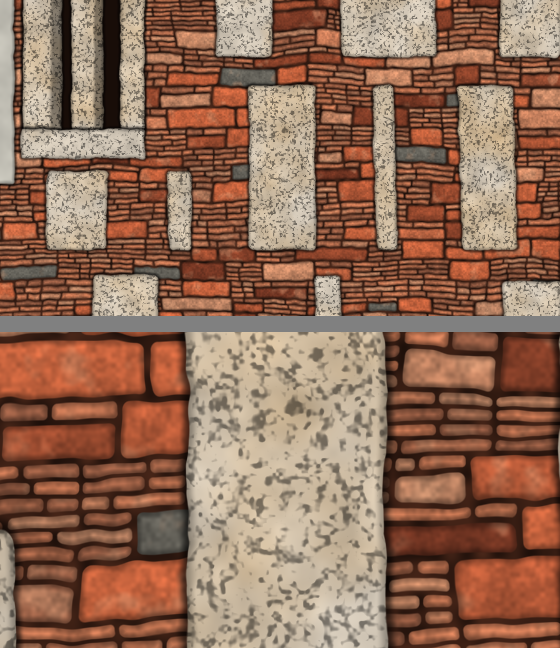
Top, the full canvas; bottom, a detail of the centre.
Give the GLSL for this texture, as a WebGL 1 fragment shader.

```glsl
precision highp float;
// Rustic wall of red bricks and thin stacked tiles, set with granite slabs and a slotted window.
uniform vec2 u_resolution;

const vec3 JOINT = vec3(0.19, 0.10, 0.065);
const vec3 DARK_BRICK = vec3(0.43, 0.20, 0.13);
const vec3 ORANGE_BRICK = vec3(0.74, 0.37, 0.23);
const vec3 PALE_CLAY = vec3(0.77, 0.57, 0.44);
const vec3 SLATE = vec3(0.37, 0.36, 0.33);
const vec3 GRANITE = vec3(0.77, 0.73, 0.67);
const vec3 OCHRE = vec3(0.75, 0.65, 0.51);
const vec3 PLASTER = vec3(0.75, 0.74, 0.70);

float hash(vec2 p) {
  vec3 q = fract(p.xyx * 0.1031);
  q += dot(q, q.yzx + 33.33);
  return fract((q.x + q.y) * q.z);
}

float noise(vec2 p) {
  vec2 i = floor(p), f = fract(p);
  f = f * f * (3.0 - 2.0 * f);
  return mix(mix(hash(i), hash(i + vec2(1, 0)), f.x),
             mix(hash(i + vec2(0, 1)), hash(i + vec2(1, 1)), f.x), f.y);
}

float fbm(vec2 p) {
  return 0.55 * noise(p) + 0.3 * noise(p * 2.1 + 17.0) + 0.15 * noise(p * 4.3 + 31.0);
}

float box(vec2 p, vec2 halfSize, float radius) {
  vec2 d = abs(p) - halfSize + radius;
  return length(max(d, 0.0)) + min(max(d.x, d.y), 0.0) - radius;
}

float cover(float d, float px) { return 1.0 - smoothstep(-px, px, d); }

// Irregular division of a line: cell index, offset inside the cell, cell length.
float edgeAt(float i, float seed, float jitter) {
  return i + jitter * (hash(vec2(i, seed)) - 0.5);
}
vec3 span(float x, float seed, float jitter) {
  float i = floor(x);
  if (x < edgeAt(i, seed, jitter)) i -= 1.0;
  else if (x >= edgeAt(i + 1.0, seed, jitter)) i += 1.0;
  float start = edgeAt(i, seed, jitter);
  return vec3(i, x - start, edgeAt(i + 1.0, seed, jitter) - start);
}

vec3 clay(vec2 p, vec2 seed, float thin) {
  vec3 c = mix(DARK_BRICK, ORANGE_BRICK, smoothstep(0.0, 0.75, hash(seed + 2.7)));
  float rare = hash(seed + 9.1);
  c = mix(c, PALE_CLAY, max(0.4 * thin, 0.75 * smoothstep(0.76, 0.9, rare)));
  c = mix(c, SLATE, step(rare, 0.09) * (1.0 - thin));
  c = mix(c, PALE_CLAY, 0.4 * smoothstep(0.55, 0.8, fbm(p * 24.0 + seed)));
  return c * (0.72 + 0.4 * fbm(p * 55.0) + 0.2 * noise(p * 190.0));
}

// Courses of whole bricks mixed with stacks of thin tiles.
vec3 masonry(vec2 p, float px) {
  vec2 w = p + 0.022 * (vec2(noise(p * 6.0), noise(p * 6.0 + 40.0)) - 0.5);
  w += 0.005 * (vec2(noise(p * 45.0), noise(p * 45.0 + 70.0)) - 0.5);
  vec2 unit = vec2(0.14, 0.06);
  vec3 course = span(w.y / unit.y, 3.0, 0.35);
  vec3 cell = span(w.x / unit.x, course.x + 5.0, 0.75);
  vec2 q = vec2(cell.y, course.y) * unit;
  vec2 size = vec2(cell.z, course.z) * unit;
  vec2 seed = vec2(cell.x, course.x) + 50.0;
  float kind = hash(seed + 7.3);
  float split = size.y * (kind < 0.44 ? 0.0 : (kind < 0.68 ? 0.68 : 1.0));
  float thin = step(split, q.y);
  if (thin > 0.5) {
    float zone = size.y - split;
    float height = zone / max(1.0, floor(zone / 0.018 + 0.5));
    float layer = floor((q.y - split) / height);
    q.y -= split + layer * height;
    size.y = height;
    seed += vec2(layer * 13.0, layer * 7.0 + 90.0);
    float cut = size.x * mix(0.3, 0.7, hash(seed));
    if (q.x > cut) { q.x -= cut; size.x -= cut; seed.x += 31.0; }
    else size.x = cut;
  } else size.y = split;
  float gap = mix(0.0035, 0.0022, thin);
  float d = box(q - 0.5 * size, 0.5 * size - gap, mix(0.008, 0.005, thin));
  float relief = 0.72 + 0.32 * smoothstep(0.0, 0.008, -d);
  relief *= 0.9 + 0.16 * q.y / size.y;
  vec3 mortar = JOINT * (0.6 + 0.9 * noise(p * 60.0));
  return mix(mortar, clay(p, seed, thin) * relief, cover(d, px));
}

vec3 granite(vec2 p, float warmth) {
  vec3 c = mix(GRANITE, OCHRE, clamp(warmth + 1.4 * (fbm(p * 9.0) - 0.5), 0.0, 1.0));
  float grain = 0.6 * noise(p * 150.0) + 0.4 * noise(p * 260.0 + 9.0);
  c *= 0.87 + 0.28 * fbm(p * 22.0);
  return c * mix(0.58, 1.06, smoothstep(0.18, 0.52, grain));
}

// Sets a face into the wall with a dark seam around it.
vec3 lay(vec3 wall, vec3 face, float d, float px) {
  wall *= mix(0.35, 1.0, smoothstep(0.0, 0.012, d));
  face *= mix(0.72, 1.0, smoothstep(0.0, 0.012, -d));
  return mix(wall, face, cover(d, px));
}

// A band of upright slabs, alternating two half widths; the first two may be shorter.
vec3 slabs(vec3 wall, vec2 p, float first, float pitch, vec2 widths, vec3 ends, float px) {
  float i = clamp(floor((p.x - first) / pitch + 0.5), 0.0, 4.0);
  float top = i < 1.5 ? ends.y : ends.z;
  float halfWidth = mix(widths.x, widths.y, mod(i, 2.0)) * mix(0.9, 1.15, hash(vec2(i, first * 90.0)));
  vec2 q = p - vec2(first + i * pitch, 0.5 * (ends.x + top));
  q.x += 0.06 * q.y * (hash(vec2(i, 8.0)) - 0.5);
  float d = box(q, vec2(halfWidth, 0.5 * (top - ends.x)), 0.014);
  return lay(wall, granite(p, hash(vec2(i + 4.0, pitch * 70.0)) * 0.8), d, px);
}

vec3 slottedWindow(vec3 wall, vec2 p, float px) {
  vec3 c = lay(wall, JOINT * 0.5, box(p - vec2(0.265, 0.85), vec2(0.192, 0.3), 0.004), px);
  for (int k = 0; k < 3; k++) {
    float i = float(k);
    vec2 q = p - vec2(0.135 + 0.142 * i, 0.85);
    float halfWidth = 0.061 - 0.011 * i;
    float side = 1.0 - 0.4 * smoothstep(0.3, 0.55, q.x / halfWidth) * step(i, 1.5);
    c = lay(c, granite(p, 0.3) * side, box(q, vec2(halfWidth, 0.258), 0.006), px);
  }
  return lay(c, granite(p, 0.05), box(p - vec2(0.262, 0.545), vec2(0.196, 0.046), 0.008), px);
}

void main() {
  vec2 p = gl_FragCoord.xy / u_resolution.y;
  float px = 1.0 / u_resolution.y;
  vec2 rough = p + 0.012 * (vec2(fbm(p * 22.0), fbm(p * 22.0 + 60.0)) - 0.5);
  vec3 c = masonry(p, px);
  c = slabs(c, rough, 0.243, 0.325, vec2(0.095, 0.034), vec3(0.21, 0.46, 0.73), px);
  c = slabs(c, rough, 0.775, 0.452, vec2(0.088, 0.155), vec3(0.82, 1.2, 1.2), px);
  c = slabs(c, rough, 0.395, 0.645, vec2(0.092, 0.036), vec3(-0.2, 0.13, 0.11), px);
  vec3 plaster = PLASTER * (0.9 + 0.2 * fbm(p * 14.0));
  c = lay(c, plaster, box(rough - vec2(0.0, 0.72), vec2(0.045, 0.3), 0.01), px);
  c = slottedWindow(c, rough, px);
  gl_FragColor = vec4(c, 1.0);
}
```
